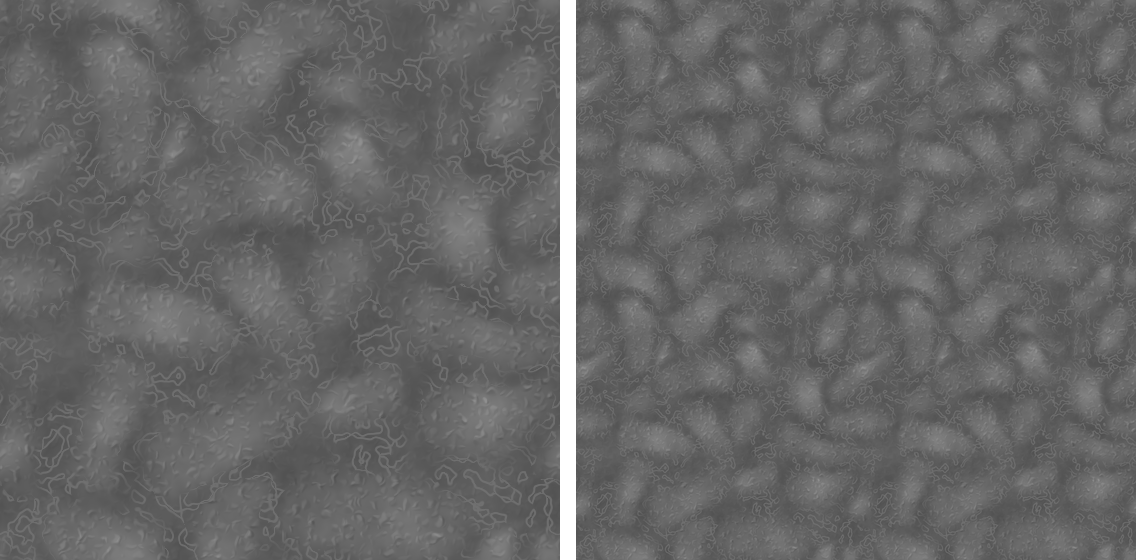
Left: one tile. Right: repeated 2 by 2.
Write a WebGL 2 fragment shader that draws this texture.

```glsl
#version 300 es
precision highp float;
// Grey, soft, rod-shaped pebbles packed in all directions with dark hollows between.
// Rods are a cellular pattern of line segments; thin chains of beaded outlines
// follow their rims and small embossed flecks cover their backs. Everything wraps.
uniform vec2 u_resolution;
out vec4 fragColor;

const float TAU = 6.2831853;

// Cell index inside the period; the half cell guards against rounding
vec2 wrapCell(vec2 cell, float period) {
  return cell - period * floor((cell + 0.5) / period);
}

// Three random values for a cell of a grid that wraps after "period" cells
vec3 cellRandom(vec2 cell, float period, uint seed) {
  uvec3 v = uvec3(uvec2(wrapCell(cell, period) + 0.5), seed) * 1664525u + 12345u;
  v.x += v.y * v.z; v.y += v.z * v.x; v.z += v.x * v.y;
  v ^= v >> 16u;
  v.x += v.y * v.z; v.y += v.z * v.x; v.z += v.x * v.y;
  return vec3(v >> 8u) / 16777216.0;
}

// Slope of one lattice corner, measured at offset r from it
float corner(vec2 cell, vec2 r, float count, uint seed) {
  float angle = TAU * cellRandom(cell, count, seed).x;
  return dot(vec2(cos(angle), sin(angle)), r);
}

// Signed gradient noise with a whole number of cells across the canvas
float noise(vec2 p, float count, uint seed) {
  vec2 pos = p * count + float(seed) * vec2(0.37, 0.61);
  vec2 i = floor(pos), f = fract(pos), e = vec2(1, 0);
  vec2 w = f * f * f * (f * (f * 6.0 - 15.0) + 10.0);
  return mix(mix(corner(i, f, count, seed), corner(i + e, f - e, count, seed), w.x),
             mix(corner(i + e.yx, f - e.yx, count, seed), corner(i + 1.0, f - 1.0, count, seed), w.x), w.y);
}

// Returns rod relief, rod brightness and the glow of its hot spot
vec3 rods(vec2 p) {
  const float count = 5.0;
  vec2 pos = p * count + 0.3, home = floor(pos);
  float nearest = 9.0, second = 9.0, glow = 0.0, tone = 0.0;
  for (int y = -2; y <= 2; y++)
    for (int x = -2; x <= 2; x++) {
      vec2 cell = home + vec2(x, y);
      vec3 place = cellRandom(cell, count, 1u);
      vec3 look = cellRandom(cell, count, 2u);
      vec2 r = pos - cell - 0.5 - 0.5 * (place.xy - 0.5);
      vec2 turn = TAU * wrapCell(cell, count) / count;
      float angle = 0.5 + 1.1 * sin(turn.x + 0.8) + 1.1 * cos(turn.y) + 1.5 * (place.z - 0.5);
      vec2 dir = vec2(cos(angle), sin(angle));
      float halfLength = mix(0.3, 0.6, look.y);
      float d = length(r - dir * clamp(dot(r, dir), -halfLength, halfLength))
              - 0.18 * (look.z - 0.5);
      if (d < nearest) {
        second = nearest;
        nearest = d;
        tone = look.x;
        vec2 g = r - dir * halfLength * (look.y * 1.6 - 0.8);
        glow = exp(-dot(g, g) * 18.0);
      } else second = min(second, d);
    }
  float relief = smoothstep(0.0, 0.34, second - nearest)
               * (1.0 - smoothstep(0.1, 0.48, nearest));
  return vec3(relief, tone, glow);
}

// Small tilted grains, lit on one side and shaded on the other
float flecks(vec2 p, float count, uint seed) {
  vec2 pos = p * count + 0.4, home = floor(pos);
  float sum = 0.0;
  for (int y = -1; y <= 1; y++)
    for (int x = -1; x <= 1; x++) {
      vec2 cell = home + vec2(x, y);
      vec3 place = cellRandom(cell, count, seed);
      vec3 look = cellRandom(cell, count, seed + 1u);
      vec2 r = pos - cell - place.xy;
      float angle = 0.75 + 2.0 * (place.z - 0.5);
      float c = cos(angle), s = sin(angle);
      vec2 lit = mat2(c, -s, s, c) * r * vec2(mix(1.9, 4.0, look.y), 5.5);
      vec2 shade = lit + vec2(0.2, 1.5);
      float a = dot(lit, lit), b = dot(shade, shade);
      sum += step(0.35, look.x) * mix(0.3, 1.0, look.z) * (exp(-a * a) - 0.5 * exp(-b * b));
    }
  return sum;
}

// Beaded outline field: negative inside narrow strips along a rough rim
float strips(vec2 p, float relief) {
  float path = 0.8 * noise(p, 26.0, 12u) + 0.5 * (relief - 0.2);
  return abs(path) - 0.06 + 0.36 * noise(p, 58.0, 13u);
}

void main() {
  vec2 p = gl_FragCoord.xy / u_resolution;

  // Bend the rods and roughen the flecks
  vec2 wobble = vec2(noise(p, 14.0, 6u), noise(p, 14.0, 7u));
  vec2 ripple = vec2(noise(p, 64.0, 8u), noise(p, 64.0, 9u));
  vec2 bend = 0.012 * sin(TAU * (2.0 * p.yx + vec2(0.1, 0.6)));
  vec3 rod = rods(p + bend + 0.014 * wobble + 0.004 * ripple);
  float relief = rod.x;

  // Soft body shading
  float grey = 0.35 + relief * (0.04 + 0.045 * rod.y + 0.06 * rod.z);
  grey += 0.045 * noise(p, 9.0, 10u) + 0.025 * noise(p + 0.01 * ripple, 44.0, 11u);

  // Flecks in two sizes, strongest on the backs of the rods
  float grains = flecks(p + 0.008 * ripple, 46.0, 4u) + 0.7 * flecks(p + 0.006 * ripple, 70.0, 20u);
  grey += grains * mix(0.018, 0.066, smoothstep(0.1, 0.6, relief));

  // Thin outlines of even width
  vec2 h = vec2(0.0008, 0);
  float field = strips(p, relief);
  vec2 slope = vec2(strips(p + h, relief), strips(p + h.yx, relief)) - field;
  float away = abs(field) / max(length(slope) / h.x, 9.0);
  float line = 1.0 - smoothstep(0.0005, 0.0033, away);
  line *= 1.0 - smoothstep(0.3, 0.65, relief);
  line *= smoothstep(-0.3, 0.05, noise(p, 10.0, 14u));
  grey = mix(grey, max(grey, 0.455), 0.8 * line);

  fragColor = vec4(vec3(grey), 1.0);
}
```
